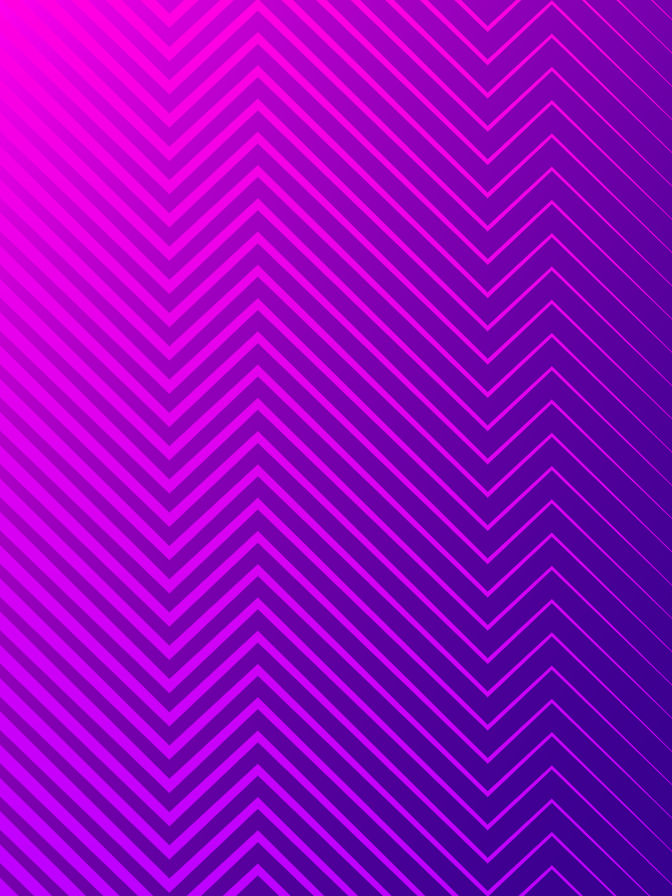
This pattern is drawn by a Shadertoy shader. Its source:

```glsl
// Neon zigzag lines that thin out from left to right over a diagonal violet gradient.
// Lengths are in canvas widths, measured from the top left corner.
#define SPACING 0.0495
#define FIRST_LINE 0.625
#define FALL_SLOPE 0.975
#define RISE_SLOPE 0.935
#define RISE_A vec2(0.2520, 0.3837)
#define RISE_B vec2(0.7257, 0.8212)
#define LINE_FILL vec2(0.56, 0.03)
#define LINE_TOP vec3(1.00, 0.00, 0.88)
#define LINE_BOTTOM vec3(0.74, 0.00, 1.00)
#define GROUND_LIGHT vec3(1.00, 0.00, 0.93)
#define GROUND_DARK vec3(0.22, 0.00, 0.56)
#define GROUND_FALLOFF 1.7

// Length of the rising section already passed at x
float risen(float x, vec2 span) {
    return clamp(x, span.x, span.y) - span.x;
}

// Downward offset of the folded line, zero at its first valley
float zigzag(float x) {
    float rise = risen(x, RISE_A) + risen(x, RISE_B);
    return FALL_SLOPE * (x - RISE_A.x) - (FALL_SLOPE + RISE_SLOPE) * rise;
}

// Box-filtered coverage of a band, which also keeps hairlines faint
float bandCoverage(float offset, float halfWidth, float blur) {
    float lower = clamp((offset + halfWidth) / blur + 0.5, 0.0, 1.0);
    float upper = clamp((offset - halfWidth) / blur + 0.5, 0.0, 1.0);
    return lower - upper;
}

void mainImage(out vec4 fragColor, in vec2 fragCoord) {
    vec2 uv = fragCoord / iResolution.xy;
    uv.y = 1.0 - uv.y;
    vec2 p = vec2(uv.x, uv.y * iResolution.y / iResolution.x);

    // Diagonal background
    float light = pow(1.0 - 0.5 * (uv.x + uv.y), GROUND_FALLOFF);
    vec3 color = mix(GROUND_DARK, GROUND_LIGHT, light);

    // Stacked lines with tapering width
    float row = (p.y - FIRST_LINE - zigzag(p.x)) / SPACING;
    float offset = (fract(row + 0.5) - 0.5) * SPACING;
    float halfWidth = 0.5 * SPACING * mix(LINE_FILL.x, LINE_FILL.y, uv.x);
    float line = bandCoverage(offset, halfWidth, 1.4 / iResolution.x);
    color = mix(color, mix(LINE_TOP, LINE_BOTTOM, uv.y), line);

    fragColor = vec4(color, 1.0);
}
```
